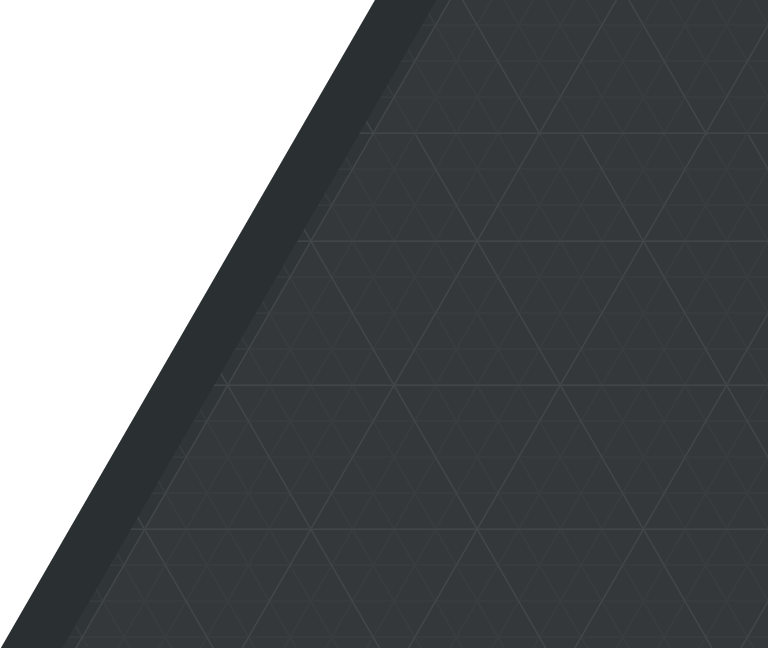
This background is drawn by a Shadertoy shader. Its source:

```glsl
// Charcoal panel with a slanted dark border and a fine triangular line grid, beside white.

// Smooth coverage of thin lines repeating at the given spacing
float gridLine(float coordinate, float spacing, float pixel) {
    float dist = abs(mod(coordinate + 0.5 * spacing, spacing) - 0.5 * spacing);
    return clamp(0.5 + (0.019 - dist) / pixel, 0.0, 1.0);
}

// Strongest line among the three grid directions
float triangleGrid(vec3 axes, float spacing, float pixel) {
    return max(gridLine(axes.x, spacing, pixel),
           max(gridLine(axes.y, spacing, pixel), gridLine(axes.z, spacing, pixel)));
}

void mainImage(out vec4 fragColor, in vec2 fragCoord) {
    // The canvas is 18 grid rows tall
    float pixel = 18.0 / iResolution.y;
    vec2 p = fragCoord * pixel;

    // Distance to the right of the slanted edge
    float slant = dot(p, vec2(0.866025, -0.5)) - 0.02;

    // Rising, falling and horizontal grid axes
    vec2 q = p - vec2(10.944, 7.3);
    vec3 axes = vec3(0.866025 * q.x - 0.5 * q.y,
                     0.866025 * q.x + 0.5 * q.y, q.y);
    float fine = triangleGrid(axes, 1.0, pixel);

    // The bold lattice shifts above the seam
    if (q.y > 6.96) axes.yz -= 7.0;
    float bold = triangleGrid(axes, 4.0, pixel);

    // Panel, with a slightly darker band beside the border
    vec3 panel = mix(vec3(0.190, 0.211, 0.219), vec3(0.202, 0.221, 0.229),
                     smoothstep(-pixel, pixel, slant - 1.81));
    vec3 color = mix(panel, vec3(0.226, 0.243, 0.250), 0.8 * fine);
    color = mix(color, vec3(0.262, 0.278, 0.284), 0.9 * bold);

    // Dark border strip, then white outside
    vec3 border = vec3(0.163, 0.184, 0.192);
    color = mix(border, color, clamp(0.5 + (slant - 1.48) / pixel, 0.0, 1.0));
    color = mix(vec3(1.0), color, clamp(0.5 + slant / pixel, 0.0, 1.0));

    fragColor = vec4(color, 1.0);
}
```
